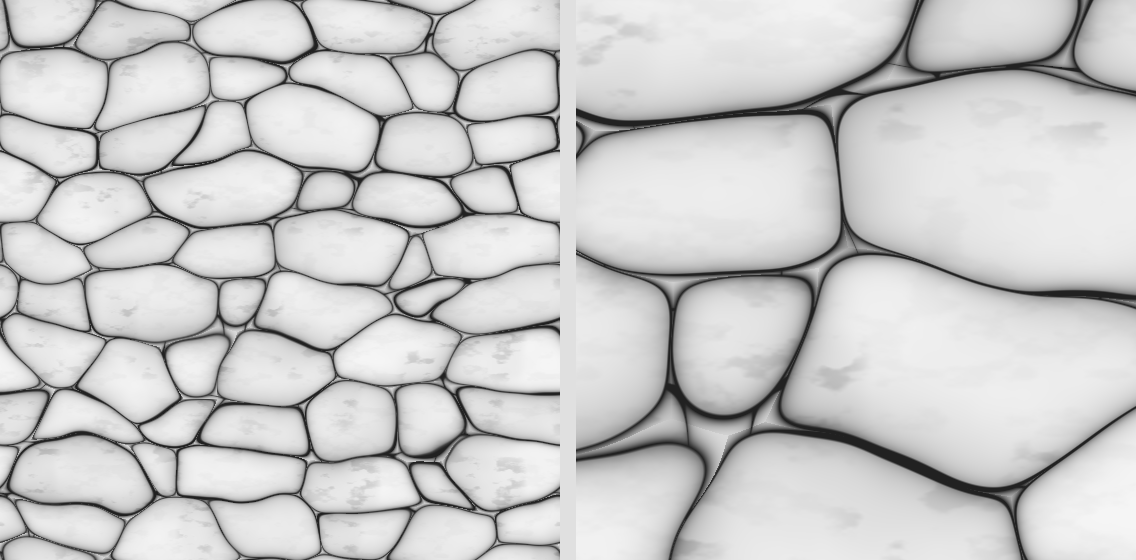
Left, the full canvas; right, a detail of the centre.
Write a Shadertoy shader that draws this texture map.

```glsl
// Tiling dry-stone wall in pale grey: rounded blocks, small filler stones, dark crevices.
#define GRID vec2(6.0, 10.0)         // blocks across and up
#define FILL_GRID vec2(15.0, 19.0)   // filler stones behind the blocks
#define JITTER vec2(0.70, 0.56)      // scatter of the seats, in cells
#define SIZE_VARIATION 0.62          // spread of block sizes
#define SQUASH vec2(0.58, 1.0)       // below 1 in x gives long, flat blocks
#define ROUNDING 0.080               // corner radius, in rows
#define GAP 0.0004                   // least half width of a crevice
#define WARP 0.045                   // tilt and bend of the outlines
#define LUMPS 0.016                  // smaller bulges of the outlines
#define STONE_TONE 0.950
#define CREVICE_TONE 0.13

float hash(vec2 p) {
    return fract(sin(dot(p, vec2(127.1, 311.7))) * 43758.5453);
}

// Smooth value noise that repeats once per canvas, n cells across
float noise(vec2 uv, float n) {
    vec2 p = uv * n, i = floor(p), f = fract(p);
    f = f * f * f * (f * (f * 6.0 - 15.0) + 10.0);
    vec2 a = mod(i, n), b = mod(i + 1.0, n);
    return mix(mix(hash(a), hash(vec2(b.x, a.y)), f.x),
               mix(hash(vec2(a.x, b.y)), hash(b), f.x), f.y);
}

float fbm(vec2 uv, float n) {
    float sum = 0.0, amp = 0.533;
    for (int o = 0; o < 4; o++) {
        sum += amp * noise(uv, n);
        n *= 2.0;
        amp *= 0.5;
    }
    return sum;
}

// Centred two-dimensional noise
vec2 sway(vec2 uv, float n) {
    return vec2(noise(uv, n), noise(uv + 0.53, n)) - 0.5;
}

float rowShift(float row, vec2 grid) {
    return 0.5 * mod(row, 2.0) + 0.6 * hash(vec2(mod(row, grid.y), grid.x));
}

// Seat of a stone: xy centre on the canvas, z weight for its size
vec3 seat(vec2 cell, vec2 grid) {
    vec2 id = mod(cell, grid) + grid;
    vec2 offset = JITTER * (vec2(hash(id), hash(id + 31.7)) - 0.5);
    offset += vec2(0.5 + rowShift(cell.y, grid), 0.5);
    float size = sqrt(hash(id + 57.3));
    return vec3((cell + offset) / grid, SIZE_VARIATION * size / (grid.y * grid.y));
}

vec2 neighbour(vec2 uv, vec2 grid, int i, int j) {
    float row = floor(uv.y * grid.y) + float(j);
    return vec2(floor(uv.x * grid.x - rowShift(row, grid)) + float(i), row);
}

float power(vec2 uv, vec3 s) {
    vec2 d = (uv - s.xy) * SQUASH;
    return dot(d, d) - s.z;
}

// Weighted cells with rounded corners: x inner distance, yz stone id
vec3 stones(vec2 uv, vec2 grid) {
    vec2 own = vec2(0.0);
    float best = 1e5;
    for (int j = -2; j <= 2; j++)
    for (int i = -2; i <= 2; i++) {
        vec2 cell = neighbour(uv, grid, i, j);
        float d = power(uv, seat(cell, grid));
        if (d < best) { best = d; own = cell; }
    }
    vec2 id = mod(own, grid);
    vec3 home = seat(own, grid);
    float k = ROUNDING / grid.y * mix(0.5, 1.3, hash(id + 8.1));
    float sum = 1e-9;
    for (int j = -2; j <= 2; j++)
    for (int i = -2; i <= 2; i++) {
        vec2 cell = neighbour(uv, grid, i, j);
        if (distance(cell, own) < 0.5) continue;
        vec3 s = seat(cell, grid);
        float slope = 2.0 * length((s.xy - home.xy) * SQUASH * SQUASH);
        sum += exp(-(power(uv, s) - best) / (slope * k));
    }
    return vec3(-k * log(sum), id);
}

// Occlusion toward the rim, plus soft hollows, smudges and pits
float stoneTone(vec2 uv, float d, vec2 id) {
    vec2 own = uv + id * 0.37;
    float inner = max(d, 0.0);
    float reach = mix(0.006, 0.022, noise(own, 9.0));
    float rim = mix(0.08, 0.40, noise(own + 0.31, 7.0));
    float tone = STONE_TONE - 0.19 * exp(-inner / reach) - rim * exp(-inner / 0.003);
    tone -= 0.03 * pow(hash(id + 2.9), 2.0);
    tone += 0.05 * (fbm(own, 13.0) - 0.5);
    float patches = smoothstep(0.50, 0.90, noise(own + 0.21, 15.0));
    float dents = smoothstep(0.52, 0.75, fbm(own * vec2(1.0, 2.0) + 0.43, 36.0));
    return tone - 0.03 * patches - dents * (0.02 + 0.09 * patches);
}

void mainImage(out vec4 fragColor, in vec2 fragCoord) {
    vec2 uv = fragCoord / iResolution.y;
    float px = 1.0 / iResolution.y;

    // Bent and lumpy outlines
    vec2 bent = uv + WARP * sway(uv, 6.0) + LUMPS * sway(uv + 0.17, 14.0);

    // Front blocks with uneven crevices
    vec3 block = stones(bent, GRID);
    float d = block.x - GAP - 0.0045 * pow(noise(uv + block.yz * 0.29, 14.0), 3.0);
    float tone = stoneTone(uv, d, block.yz);

    // Filler stones, open to light only where block corners part
    if (d < px) {
        vec3 filler = stones(bent, FILL_GRID);
        float open = 1.0 - exp(min(block.x, 0.0) / 0.0022);
        float back = stoneTone(uv, 2.0 * filler.x, filler.yz);
        back = mix(CREVICE_TONE, back, smoothstep(-px, px, filler.x));
        back = mix(CREVICE_TONE, back, 0.95 * open);
        tone = mix(back, tone, smoothstep(-px, px, d));
    }
    fragColor = vec4(vec3(clamp(tone, 0.0, 1.0)), 1.0);
}
```
